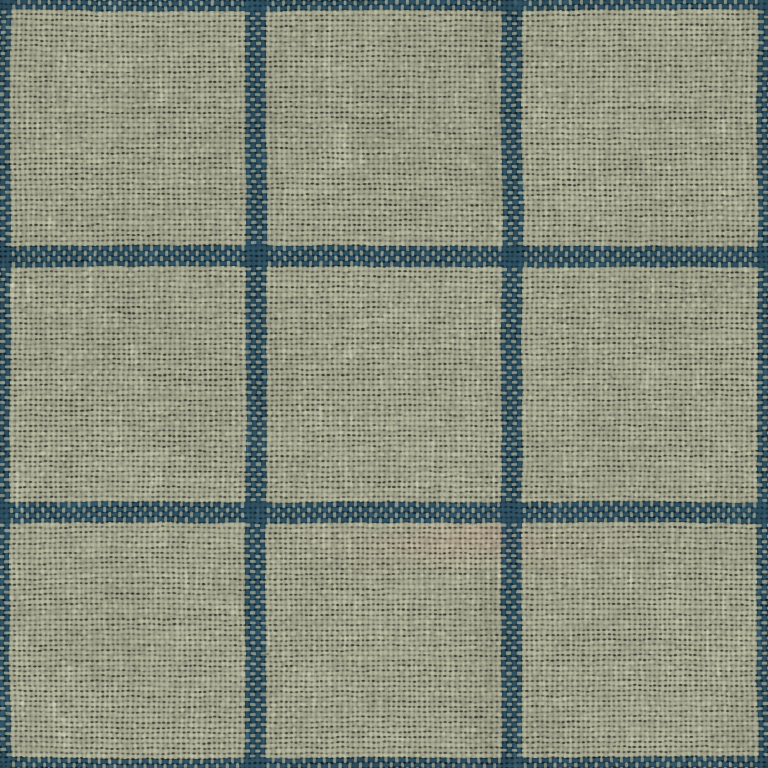
Write a WebGL 2 fragment shader that draws this texture.

```glsl
#version 300 es
precision highp float;
// Coarse sage linen in plain weave with a three by three blue windowpane check.

uniform vec2 u_resolution;
out vec4 outColor;

const float THREADS = 150.0;  // even, so the over-under order wraps

float hash(vec2 p) {
  vec3 q = fract(p.xyx * 0.1031);
  q += dot(q, q.yzx + 33.33);
  return fract((q.x + q.y) * q.z);
}

// Value noise with a whole number of lattice cells across the canvas.
float noise(vec2 p, vec2 cells) {
  vec2 q = p * cells;
  vec2 i = floor(q), f = q - i;
  f = f * f * (3.0 - 2.0 * f);
  vec2 a = mod(i, cells), b = mod(i + 1.0, cells);
  return mix(mix(hash(a), hash(vec2(b.x, a.y)), f.x),
             mix(hash(vec2(a.x, b.y)), hash(b), f.x), f.y);
}

// Slow drift of the cloth plus a finer wobble of single threads.
vec2 distort(vec2 p) {
  vec2 drift = vec2(noise(p, vec2(5.0, 7.0)), noise(p, vec2(6.0, 4.0))) - 0.5;
  vec2 wobble = vec2(noise(p, vec2(90.0, 53.0)), noise(p, vec2(47.0, 110.0))) - 0.5;
  return p + 0.003 * drift + 0.0018 * wobble;
}

// Each check line is four dyed threads, centred on every third of the cloth.
float dyed(float thread) {
  return step(mod(thread + 2.0, 50.0), 3.5);
}

vec3 yarn(float dye, float tone) {
  vec3 linen = vec3(0.68, 0.688, 0.592);
  vec3 blue = vec3(0.185, 0.325, 0.395);
  return mix(linen, blue, dye) * (0.94 + 0.12 * tone);
}

vec3 weave(vec2 p) {
  vec2 t = p * THREADS;
  vec2 cell = floor(t), f = t - cell - 0.5;
  bool warpOnTop = mod(cell.x + cell.y, 2.0) < 0.5;

  // Tone varies from thread to thread and along each one.
  float warpTone = noise(vec2(cell.x / THREADS, p.y), vec2(THREADS, 24.0));
  float weftTone = noise(vec2(p.x, cell.y / THREADS), vec2(34.0, THREADS));
  vec2 dye = vec2(dyed(cell.x), dyed(cell.y));
  vec3 warp = yarn(dye.x, warpTone), weft = yarn(dye.y, weftTone);

  // Upper yarn; where it crosses the other colour it is pinched thin.
  vec2 u = warpOnTop ? f : f.yx;
  float topDye = warpOnTop ? dye.x : dye.y;
  float pinch = abs(dye.x - dye.y) * (1.0 - topDye);
  float flank = smoothstep(0.0, 0.22, abs(u.x) - mix(0.36, 0.16, pinch));
  flank = max(flank * (1.0 - topDye), 0.32 * pinch);
  vec3 color = warpOnTop ? mix(warp, weft, flank) : mix(weft, warp, flank);
  color *= 1.0 - 0.55 * u.x * u.x - 0.35 * u.y * u.y;

  // Open gaps between threads, uneven in size and place.
  vec2 corner = floor(t + 0.5), id = mod(corner, THREADS);
  float row = noise(corner / THREADS, vec2(19.0, THREADS));
  float chance = hash(id + 211.0);
  float open = 0.08 + 0.5 * row + 0.5 * chance;
  vec2 shift = 0.16 * (vec2(hash(id + 37.0), hash(id + 91.0)) - 0.5);
  vec2 reach = vec2(0.29 + 0.1 * chance, 0.23);
  float gap = 1.0 - smoothstep(0.55, 1.2, length((t - corner - shift) / reach));
  color *= 1.0 - 0.62 * gap * min(open, 1.0);

  // Fuzz of loose fibres.
  return color * (0.94 + 0.12 * noise(p, vec2(310.0, 290.0)));
}

// Uneven shade, slubs, specks, a soft crease and a faint rosy stain.
vec3 age(vec3 color, vec2 p) {
  float cloud = 0.6 * noise(p, vec2(7.0, 6.0)) + 0.4 * noise(p, vec2(23.0, 19.0));
  color *= 0.965 + 0.07 * cloud;
  color += 0.06 * smoothstep(0.8, 1.0, noise(p, vec2(140.0, 24.0)));
  color += 0.03 * smoothstep(0.8, 1.0, noise(p, vec2(38.0, 140.0)));
  color *= 1.0 - 0.25 * smoothstep(0.98, 1.0, noise(p, vec2(83.0, 61.0)));
  float crease = exp(-pow((p.x - 0.638) / 0.013, 2.0));
  color *= 1.0 - 0.07 * crease * (0.5 + 0.5 * cos(6.2831853 * p.y));
  vec2 s = (p - vec2(0.61, 0.297)) / vec2(0.13, 0.028);
  float stain = exp(-dot(s, s)) * (0.5 + noise(p, vec2(17.0, 29.0)));
  return color * (1.0 + stain * vec3(0.05, -0.02, -0.01));
}

void main() {
  // Nine samples per pixel keep the fine weave smooth.
  vec3 sum = vec3(0.0);
  for (int j = -1; j <= 1; j++) {
    for (int i = -1; i <= 1; i++) {
      vec2 p = (gl_FragCoord.xy + vec2(i, j) / 3.0) / u_resolution;
      sum += age(weave(distort(p)), p);
    }
  }
  outColor = vec4(sum / 9.0, 1.0);
}
```
